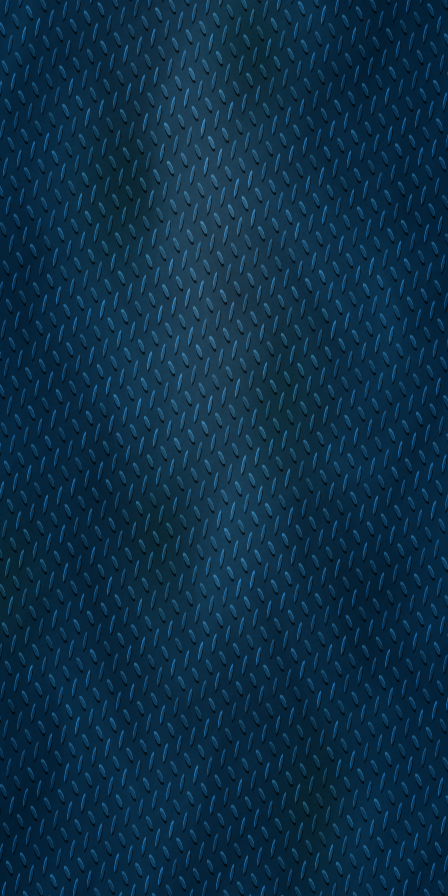
This texture is drawn by a WebGL 2 fragment shader. Its source:

```glsl
#version 300 es
precision highp float;
// Blue tread plate: a turned square lattice, squeezed sideways, of raised
// studs that alternate in direction, each with a lit and a shaded crescent.
// The steel is clouded by layered sines, stains, a glow and cellular grain.
uniform vec2 u_resolution;
out vec4 outColor;

// Lattice, in fractions of the canvas height.
const float PITCH = 0.0438;
const float SQUEEZE = 2.8;
const float LATTICE_TURN = 0.213;
const vec2 LATTICE_ORIGIN = vec2(0.2127, 0.6252);
const vec2 SHADOW_SHIFT = vec2(0.0004, -0.0030);

// Stud size, in lattice pitches.
const vec2 STUD_HALF_SIZE = vec2(0.28, 0.10);
const float DIAGONAL = 0.7854;

const vec3 NAVY = vec3(0.010, 0.135, 0.230);
const vec3 STEEL = vec3(0.062, 0.200, 0.290);
const vec3 GLOW = vec3(0.165, 0.295, 0.380);
const vec3 STAIN = vec3(0.035, 0.140, 0.175);
const vec3 BLUE_SHEEN = vec3(0.060, 0.145, 0.220);
const vec3 GREY_SHEEN = vec3(0.075, 0.130, 0.160);

float hash(vec2 p) {
  vec3 q = fract(vec3(p.xyx) * 0.1031);
  q += dot(q, q.yzx + 33.33);
  return fract((q.x + q.y) * q.z);
}

mat2 rotation(float angle) {
  float c = cos(angle), s = sin(angle);
  return mat2(c, s, -s, c);
}

// Warped sine layers, roughly -1 to 1.
float clouds(vec2 p) {
  float sum = 0.0, weight = 0.5;
  for (int i = 0; i < 5; i++) {
    p += 0.6 * sin(p.yx * 1.3 + float(i) * 1.7);
    sum += weight * sin(p.x) * cos(p.y);
    p = rotation(0.9) * p * 1.9;
    weight *= 0.55;
  }
  return sum;
}

// Distance to the nearest scattered point, in cells.
float cellular(vec2 p) {
  vec2 cell = floor(p);
  float nearest = 2.0;
  for (int y = -1; y <= 1; y++)
    for (int x = -1; x <= 1; x++) {
      vec2 c = cell + vec2(x, y);
      vec2 point = c + vec2(hash(c), hash(c + 57.0));
      nearest = min(nearest, length(p - point));
    }
  return nearest;
}

float blob(vec2 p, vec2 center, vec2 size) {
  vec2 d = (p - center) / size;
  return exp(-dot(d, d));
}

// Approximate signed distance to a blunt lens lying along x.
float stud(vec2 p, vec2 halfSize) {
  float t = abs(p.x) / halfSize.x;
  float side = abs(p.y) - halfSize.y * (1.0 - t * t * t);
  return max(side, abs(p.x) - halfSize.x);
}

float coverage(float d, float soft) {
  return 1.0 - smoothstep(-soft, soft, d);
}

// Canvas to lattice coordinates.
vec2 toLattice(vec2 p) {
  return rotation(-LATTICE_TURN) * (p * vec2(SQUEEZE, 1.0)) / PITCH;
}

vec3 plate(vec2 p) {
  float cloud = clouds(p * vec2(22.0, 11.0) + 2.0);
  float ridge = 0.235 + 0.015 * sin(p.y * 7.0 - 2.0);
  float middle = blob(p, vec2(ridge, 0.66), vec2(0.18, 0.55));
  vec3 color = mix(NAVY, STEEL, clamp(middle + 0.25 * cloud, 0.0, 1.0));
  float glow = blob(p, vec2(ridge, 0.72), vec2(0.075, 0.28));
  color = mix(color, GLOW, 0.75 * glow);
  vec2 stains[6] = vec2[6](vec2(0.286, 0.955), vec2(0.137, 0.785),
    vec2(0.32, 0.55), vec2(0.18, 0.40), vec2(0.35, 0.10), vec2(0.01, 0.35));
  vec2 warped = p + 0.015 * cloud;
  for (int i = 0; i < 6; i++)
    color = mix(color, STAIN, 0.7 * blob(warped, stains[i], vec2(0.042, 0.08)));
  return color * (1.0 + 0.2 * cloud);
}

// Lays one family of studs over the plate.
vec3 addStuds(vec3 color, vec2 q, float lean, vec3 sheen, float shade,
              float soft) {
  vec2 id = round(q);
  mat2 turn = rotation(-lean);
  vec2 local = turn * (q - id);
  vec2 shift = turn * toLattice(SHADOW_SHIFT);
  float wear = hash(id + 200.0 + lean * 30.0);
  float body = coverage(stud(local, STUD_HALF_SIZE), soft);
  float shadow = coverage(stud(local - shift, STUD_HALF_SIZE), soft);
  vec3 face = color * mix(1.15, 1.4, wear) + 0.15 * sheen;
  face += sheen * (1.0 - shadow) * mix(0.7, 1.2, wear);
  return mix(color * (1.0 - shade * shadow), face, body);
}

void main() {
  vec2 p = gl_FragCoord.xy / u_resolution.y;
  float soft = 1.1 / (PITCH * u_resolution.y);
  vec2 q = toLattice(p - LATTICE_ORIGIN);
  vec3 color = plate(p);
  color *= 0.95 + 0.1 * cellular(p * 200.0);
  color = addStuds(color, q, DIAGONAL, BLUE_SHEEN, 0.50, soft);
  color = addStuds(color, q - 0.5, -DIAGONAL, GREY_SHEEN, 0.68, soft);
  outColor = vec4(color, 1.0);
}
```
